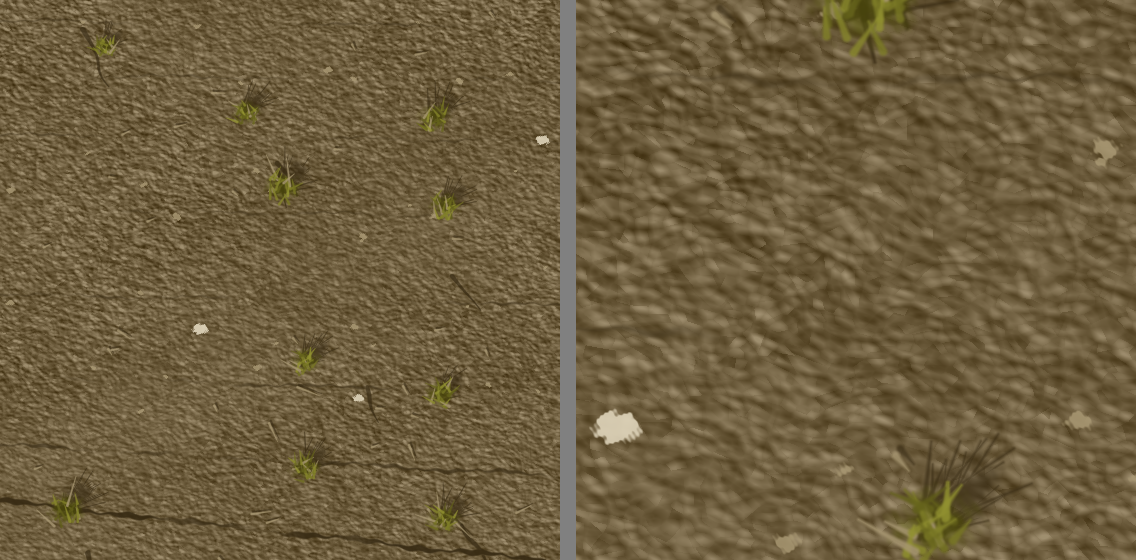
Left, the full canvas; right, a detail of the centre.
Write a Shadertoy shader that draws this texture.

```glsl
// Dry clodded earth in low sun, with broken furrows, straw, pebbles and grass tufts.
// Two layers of cellular noise are shaded as relief; the scattered parts are
// tapered strokes and dots placed by hashed loops.

const vec3 SOIL  = vec3(0.435, 0.370, 0.247);
const vec3 PIT   = vec3(0.210, 0.160, 0.070);
const vec3 STRAW = vec3(0.660, 0.595, 0.450);
const vec3 CHALK = vec3(0.900, 0.860, 0.760);
const vec3 MOSS  = vec3(0.360, 0.350, 0.090);
const vec3 BLADE = vec3(0.590, 0.590, 0.200);
const vec2 TO_LIGHT = vec2(-0.0026, -0.0034);
const vec2 CLOD_SCALE  = vec2(50.0, 88.0);
const vec2 GRAIN_SCALE = vec2(105.0, 180.0);
const float CONTRAST = 0.076;
const float GRAIN_TILT = -0.32;
const float SOFT = 0.0014;
const int STRAWS = 34;
const int PEBBLES = 36;
const int FURROWS = 8;
const int CRACKS = 7;
const int BLADES = 22;
const vec2 TUFT_GRID = vec2(3.0, 4.0);

float hash(vec2 p) {
    p = fract(p * vec2(0.1031, 0.1137));
    p += dot(p, p.yx + 33.33);
    return fract((p.x + p.y) * p.x * 17.31 + p.y * 9.17);
}

vec2 hash2(vec2 p) { return vec2(hash(p + 3.7), hash(p.yx + 71.3)); }

vec2 dir(float angle) { return vec2(cos(angle), sin(angle)); }

// Layered sines, roughly -1 to 1
float waves(vec2 p) {
    return 0.5 * sin(p.x + 1.7 * sin(p.y * 0.8)) + 0.3 * sin(p.y * 1.9 - p.x * 1.3 + 2.0)
         + 0.2 * sin(p.x * 4.1 + p.y * 2.7);
}

// Distance to the nearest cell point, and that cell's random tone
vec2 cellular(vec2 p) {
    vec2 base = floor(p), nearest = vec2(9.0, 0.0);
    for (int y = -1; y <= 1; y++)
    for (int x = -1; x <= 1; x++) {
        vec2 cell = base + vec2(x, y);
        float d = length(cell + hash2(cell) - p);
        if (d < nearest.x) nearest = vec2(d, hash(cell + 19.1));
    }
    return nearest;
}

// Slope towards the light plus a soft tone for each clod
float relief(vec2 p, vec2 scale, float slopeGain, float toneGain) {
    vec2 c = dir(GRAIN_TILT);
    mat2 turn = mat2(c.x, -c.y, c.y, c.x);
    vec2 here = cellular(turn * p * scale + 40.0);
    vec2 lit = cellular(turn * (p + TO_LIGHT) * scale + 40.0);
    return (lit.x - here.x) * slopeGain
         + (here.y - 0.5) * smoothstep(0.85, 0.15, here.x) * toneGain;
}

// Coverage of a stroke that narrows from root to tip
float stroke(vec2 p, vec2 root, vec2 reach, float width) {
    vec2 q = p - root;
    float t = clamp(dot(q, reach) / dot(reach, reach), 0.0, 1.0);
    float w = width * (1.0 - 0.75 * t);
    return smoothstep(w + SOFT, w - SOFT, length(q - reach * t));
}

// Dark, broken lines: long furrows and short slanted cracks
float fissures(vec2 p) {
    float dark = 0.0;
    for (int i = 0; i < FURROWS; i++) {
        float n = float(i), low = exp(-n * 0.8);
        float y = 0.105 + 0.125 * n + 0.03 * sin(n * 5.3) - mix(0.01, 0.11, low) * p.x;
        y += 0.004 * waves(vec2(p.x * 23.0, n * 4.0)) + 0.0015 * sin(p.x * 170.0 + n);
        float gaps = smoothstep(-0.25, 0.5, waves(vec2(p.x * 9.0 + n * 2.6, n * 7.0)) + 0.45 * low);
        float width = mix(0.0020, 0.0055, low) * (0.65 + 0.35 * sin(p.x * 61.0 + n * 3.0));
        dark = max(dark, gaps * mix(0.45, 0.9, low) * smoothstep(width + 0.002, width - 0.002, abs(p.y - y)));
    }
    vec2 bent = p + 0.006 * vec2(waves(p.yx * 33.0), waves(p * 29.0 + 5.0));
    for (int i = 0; i < CRACKS; i++) {
        vec2 id = vec2(i, 57.0);
        vec2 reach = dir(-1.05 + 0.5 * (hash(id) - 0.5)) * mix(0.05, 0.13, hash(id + 6.0));
        dark = max(dark, 0.7 * stroke(bent, hash2(id + 14.0), reach, 0.0042));
    }
    return dark;
}

// Grass fan with its cast shadow to the upper right
vec3 tuft(vec3 col, vec2 p, vec2 root, vec2 id) {
    vec2 q = p - root;
    if (dot(q, q) > 0.018) return col;
    float size = mix(0.55, 1.1, hash(id + 8.0));
    float shade = 0.65 * smoothstep(0.036, 0.006, length(q - 0.026 * size) / size + 0.009 * waves(q * 190.0));
    for (int i = 0; i < BLADES; i++) {
        vec2 k = id * 13.0 + vec2(i, 31.0);
        vec2 reach = dir(0.9 + 1.5 * (hash(k) - 0.5)) * mix(0.025, 0.085, hash(k + 5.0)) * size;
        shade = max(shade, 0.65 * stroke(q, (hash2(k) - 0.5) * 0.025 * size, reach, 0.0023));
    }
    col = mix(col, PIT, shade);
    float clump = length(q * vec2(0.9, 1.15)) / size + 0.008 * waves(q * 210.0 + id * 5.0);
    col = mix(col, MOSS + 0.3 * (col - SOIL), 0.75 * smoothstep(0.036, 0.010, clump));
    for (int i = 0; i < BLADES; i++) {
        vec2 k = id * 17.0 + vec2(i, 83.0);
        vec2 reach = dir(1.65 + 2.5 * (hash(k) - 0.5)) * mix(0.010, 0.033, hash(k + 5.0)) * size;
        vec2 start = (hash2(k + 2.0) - vec2(0.5, 0.65)) * 0.050 * size;
        vec3 hue = mix(MOSS, BLADE, hash(k + 11.0));
        if (i % 9 == 0) { hue = STRAW; reach *= 1.7; }
        col = mix(col, hue, 0.8 * stroke(q, start, reach, 0.0024));
    }
    return col;
}

void mainImage(out vec4 fragColor, in vec2 fragCoord) {
    vec2 p = fragCoord / iResolution.xy;

    // Soil relief, rougher in some patches
    vec2 warped = p + 0.0035 * vec2(waves(p * 41.0), waves(p.yx * 37.0 + 9.0));
    float rough = 0.95 + 0.2 * waves(p * 6.0 + 2.0) + 0.12 * (p.y - 0.5);
    float tone = relief(warped, CLOD_SCALE, 2.4, 1.5) + relief(warped, GRAIN_SCALE, 1.7, 1.9);
    tone = tone * rough + 0.25 * waves(p * vec2(7.0, 17.0));
    vec3 col = SOIL + CONTRAST * clamp(tone, -2.6, 2.5);
    col = mix(col, PIT, fissures(p));

    // Straw with a thin shadow
    for (int i = 0; i < STRAWS; i++) {
        vec2 id = vec2(i, 211.0), root = hash2(id);
        float len = mix(0.012, 0.060, pow(hash(id + 4.0), 3.0));
        vec2 reach = dir(-0.35 + 2.0 * (hash(id + 9.0) - 0.5)) * len;
        col = mix(col, PIT, 0.6 * stroke(p, root + vec2(0.003, 0.004), reach, 0.0022));
        col = mix(col, STRAW, 0.8 * stroke(p, root, reach, 0.0022));
    }

    // Pebbles, a few of them chalk white
    for (int i = 0; i < PEBBLES; i++) {
        vec2 id = vec2(i, 149.0), q = p - hash2(id);
        bool chalky = i % 14 == 0;
        float r = mix(0.0025, 0.007, pow(hash(id + 5.0), 2.0)) + (chalky ? 0.004 : 0.0);
        float d = length(q * vec2(0.8, 1.15)) + 0.0025 * waves(q * 420.0 + id);
        col = mix(col, chalky ? CHALK : STRAW, 0.85 * smoothstep(r + SOFT, r - SOFT, d));
    }

    // Tufts on a jittered grid with gaps
    for (float y = 0.0; y < TUFT_GRID.y; y++)
    for (float x = 0.0; x < TUFT_GRID.x; x++) {
        vec2 id = vec2(x, y) + 5.0;
        vec2 root = (vec2(x, y) + 0.15 + 0.6 * hash2(id * 7.0)) / TUFT_GRID;
        if (hash(id * 11.0) > 0.25) col = tuft(col, p, root, id);
    }
    fragColor = vec4(col, 1.0);
}
```
